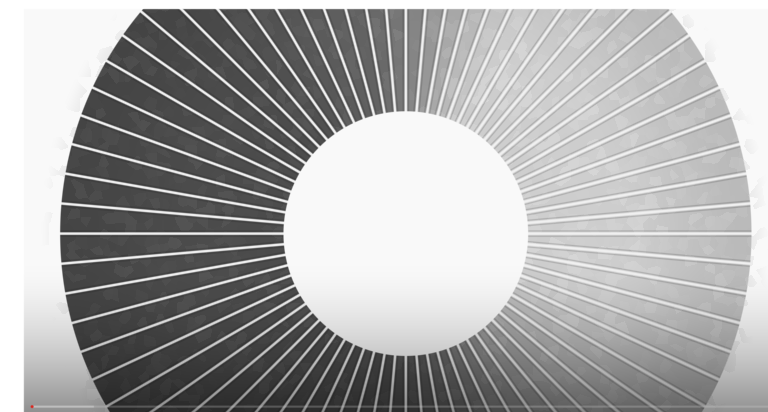
Write a WebGL 2 fragment shader that draws this pattern.

```glsl
#version 300 es
precision highp float;
// A grey ring of thin white spokes around a pale hole, shaded toward the bottom.

uniform vec2 u_resolution;
out vec4 fragColor;

// Lengths are in canvas heights, angles in degrees
const vec2 CENTER = vec2(0.985, 0.433);
const float INNER_RADIUS = 0.297;
const float OUTER_RADIUS = 0.839;
const float SPOKES = 72.0;
const float SPOKE_HALF_WIDTH = 0.0030;
const float FRINGE_OFFSET = 0.0065;
const float FRINGE_DEPTH = 0.16;
const float DARK_GREY = 0.285;
const float LIGHT_GREY = 0.775;
const float PAPER = 0.975;
const float SPOKE_WHITE = 0.94;
const float MOTTLE_SCALE = 42.0;
const float MOTTLE_DEPTH = 0.07;
const float SHADE_TOP = 0.36;
const float SHADE_DEPTH = 0.42;
const vec2 FRAME_CORNER = vec2(0.058, 0.978);
const float BAR_HEIGHT = 0.013;
const float BAR_START = 0.078;
const float BAR_LOADED = 0.228;
const float TAU = 6.2831853;

vec2 hash2(vec2 p) {
    vec2 q = vec2(dot(p, vec2(127.1, 311.7)), dot(p, vec2(269.5, 183.3)));
    return fract(sin(q) * 43758.5);
}

// Flat value of the nearest cell, from 0 to 1
float cellTone(vec2 p) {
    vec2 base = floor(p);
    float nearest = 9.0;
    float tone = 0.0;
    for (int j = -1; j <= 1; j++) {
        for (int i = -1; i <= 1; i++) {
            vec2 cell = base + vec2(i, j);
            vec2 seed = hash2(cell);
            float d = length(cell + seed - p);
            if (d < nearest) {
                nearest = d;
                tone = hash2(cell + 17.0).x;
            }
        }
    }
    return tone;
}

// Coverage of a region whose signed distance is negative inside
float cover(float d, float aa) {
    return 1.0 - smoothstep(-aa, aa, d);
}

// Grey of a ring sector: dark on the left, light on the right
float sectorGrey(float degrees_) {
    float light = smoothstep(104.0, 60.0, degrees_) * smoothstep(-98.0, -12.0, degrees_);
    float topLift = 0.09 * smoothstep(140.0, 95.0, degrees_) * step(0.0, degrees_);
    return mix(DARK_GREY + topLift, LIGHT_GREY, light);
}

void main() {
    vec2 p = gl_FragCoord.xy / u_resolution.y;
    float aa = 0.9 / u_resolution.y;
    vec2 q = p - CENTER;
    float r = length(q);
    float angle = atan(q.y, q.x);

    // Sector tone with a slightly darker rim and coarse mottling
    float stepAngle = TAU / SPOKES;
    float sector = (floor(angle / stepAngle) + 0.5) * stepAngle;
    float ring = sectorGrey(degrees(sector));
    float radial = (r - INNER_RADIUS) / (OUTER_RADIUS - INNER_RADIUS);
    ring *= 1.04 - 0.10 * smoothstep(0.35, 1.0, radial);
    float mottle = cellTone(p * MOTTLE_SCALE);
    ring += MOTTLE_DEPTH * (mottle - 0.5) * smoothstep(0.2, 0.9, mottle);

    // Spokes with a dark fringe on either side
    float spokeAngle = angle - round(angle / stepAngle) * stepAngle;
    float spokeDist = abs(r * sin(spokeAngle));
    float fringe = cover(abs(spokeDist - FRINGE_OFFSET) - 0.0014, aa);
    ring -= FRINGE_DEPTH * ring * fringe;
    ring = mix(ring, SPOKE_WHITE, cover(spokeDist - SPOKE_HALF_WIDTH, aa));

    // Ring on paper, with faint blotches outside the rim
    float ringMask = cover(r - OUTER_RADIUS, aa) * cover(INNER_RADIUS - r, aa);
    float halo = smoothstep(0.05, 0.0, r - OUTER_RADIUS) * step(OUTER_RADIUS, r);
    float paper = PAPER - 0.05 * halo * step(0.7, mottle);
    float grey = mix(paper, ring, ringMask);

    // Shade rising from the lower edge
    float depth = clamp(1.0 - p.y / SHADE_TOP, 0.0, 1.0);
    grey *= 1.0 - SHADE_DEPTH * pow(depth, 1.6);
    vec3 color = vec3(grey);

    // Thin bar near the lower edge, with a small red start
    float bar = cover(abs(p.y - BAR_HEIGHT) - 0.0025, aa) * cover(BAR_START - p.x, aa);
    float loaded = cover(p.x - BAR_LOADED, aa);
    color = mix(color, vec3(0.85), bar * mix(0.25, 0.6, loaded));
    float dot_ = cover(length(p - vec2(BAR_START, BAR_HEIGHT)) - 0.0035, aa);
    color = mix(color, vec3(0.85, 0.15, 0.12), dot_);

    // White margin on the left and top
    float frame = cover(FRAME_CORNER.x - p.x, aa) * cover(p.y - FRAME_CORNER.y, aa);
    color = mix(vec3(1.0), color, frame);

    fragColor = vec4(color, 1.0);
}
```
